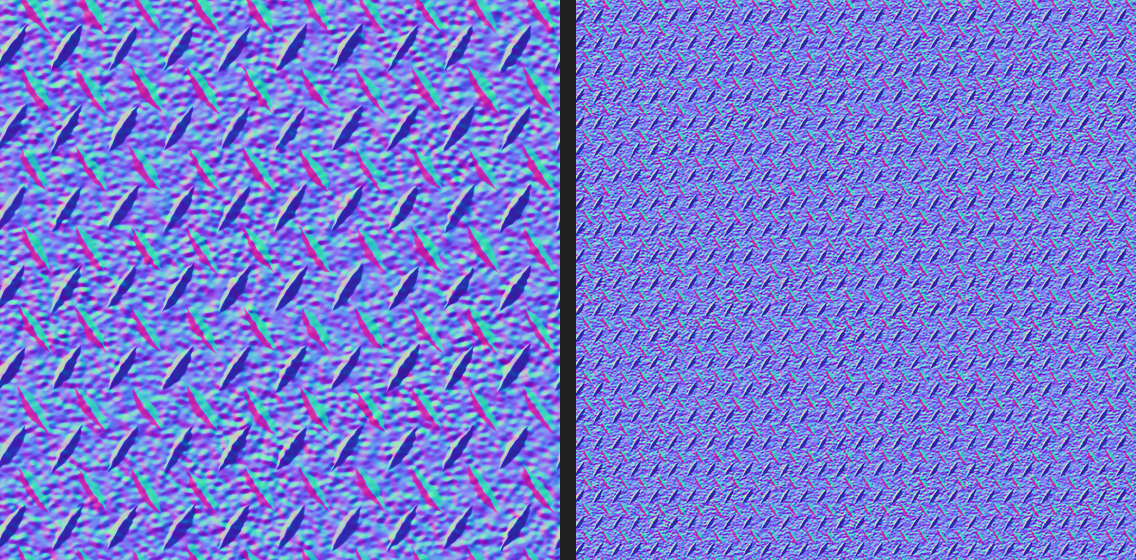
Left, the tile; right, the same tile 3 across and 3 down.
A Shadertoy shader for this texture map:

```glsl
#define REPEATS vec2(10.0, 7.0)
#define BAR_AXIS vec2(0.55, 0.835)
#define BAR_LENGTH 0.049
#define BAR_WIDTH 0.0135
#define EDGE 0.0028
#define LOWER_SLOPE 2.4
#define UPPER_SLOPE 1.5
#define FINE_CELLS vec2(80.0, 96.0)
#define COARSE_CELLS vec2(36.0, 44.0)
#define GRAIN 0.44
#define RELIEF vec2(0.85, 1.5)
#define BLUE_GAIN 0.95

const float TAU = 6.28319;

vec3 hash3(vec2 p) {
    vec3 q = fract(p.xyx * vec3(0.1031, 0.1030, 0.0973));
    q += dot(q, q.yxz + 33.33);
    return fract((q.xxy + q.yzz) * q.zyx);
}

// Slope of a wrapping cellular field: one signed round bump per cell
vec2 grainSlope(vec2 uv, vec2 cells, float seed) {
    vec2 p = uv * cells;
    vec2 base = floor(p);
    vec2 slope = vec2(0.0);
    for (int j = -1; j <= 1; j++) {
        for (int i = -1; i <= 1; i++) {
            vec2 cell = base + vec2(i, j);
            vec3 rnd = hash3(mod(cell, cells) + seed);
            vec2 d = p - cell - rnd.xy;
            float falloff = max(1.0 - dot(d, d), 0.0);
            slope -= 6.0 * d * falloff * falloff * (2.0 * rnd.z - 1.0);
        }
    }
    return slope;
}

// Slope (xy) and coverage (z) of one family of raised bars; lean is +1 or -1
vec3 barSlope(vec2 uv, vec2 phase, float lean, vec2 grain) {
    vec2 p = uv * REPEATS - phase + 0.5;
    vec2 id = mod(floor(p), REPEATS);
    vec3 rnd = hash3(id + 57.0 + 20.0 * lean);
    vec3 wear = hash3(id + 131.0 + 20.0 * lean);

    // Local frame, with a slight shift and turn for each bar
    vec2 local = (fract(p) - 0.5) / REPEATS - (rnd.xy - 0.5) * 0.004;
    vec2 axis = normalize(BAR_AXIS + vec2(0.07 * (rnd.z - 0.5), 0.0));
    axis.x *= lean;
    vec2 across = vec2(-lean * axis.y, abs(axis.x));
    float u = dot(local, axis) / (BAR_LENGTH * mix(0.93, 1.06, wear.x));
    float v = dot(local, across) + 0.0011 * dot(grain, across);

    // Lens outline, with the ridge set off from the middle
    float halfWidth = BAR_WIDTH * mix(0.82, 1.04, wear.y) * (1.0 - u * u);
    float ridge = halfWidth * (0.08 + 0.22 * lean);
    float cover = smoothstep(EDGE, -EDGE, abs(v) - halfWidth);
    float upper = smoothstep(-EDGE, EDGE, v - ridge);
    float slope = mix(LOWER_SLOPE, -UPPER_SLOPE, upper);
    return vec3(across * slope * mix(0.8, 1.12, wear.z), 1.0) * cover;
}

void mainImage(out vec4 fragColor, in vec2 fragCoord) {
    vec2 uv = fragCoord / iResolution.xy;

    // Rough ground, with broad patches of smoother wear
    vec2 grain = grainSlope(uv, FINE_CELLS, 0.0)
               + 0.4 * grainSlope(uv, COARSE_CELLS, 211.0);
    float patches = sin(TAU * (uv.x + uv.y) + 1.0) * sin(TAU * (2.0 * uv.x - uv.y))
                  + 0.5 * sin(TAU * (3.0 * uv.y - uv.x));
    float roughness = GRAIN * (1.0 + 0.14 * patches);

    // Two leaning families of bars, interleaved
    vec3 bars = barSlope(uv, vec2(0.19, 0.40), 1.0, grain)
              + barSlope(uv, vec2(0.62, 0.88), -1.0, grain);

    // Surface normal encoded as colour, with x reversed
    vec2 slope = bars.xy + grain * roughness * mix(1.0, 0.65, min(bars.z, 1.0));
    vec3 normal = normalize(vec3(-slope * RELIEF, 1.0));
    vec3 colour = 0.5 + 0.5 * normal * vec3(-1.0, 1.0, 1.0);
    colour.r -= 0.015;
    colour.b *= BLUE_GAIN;
    fragColor = vec4(colour, 1.0);
}
```
